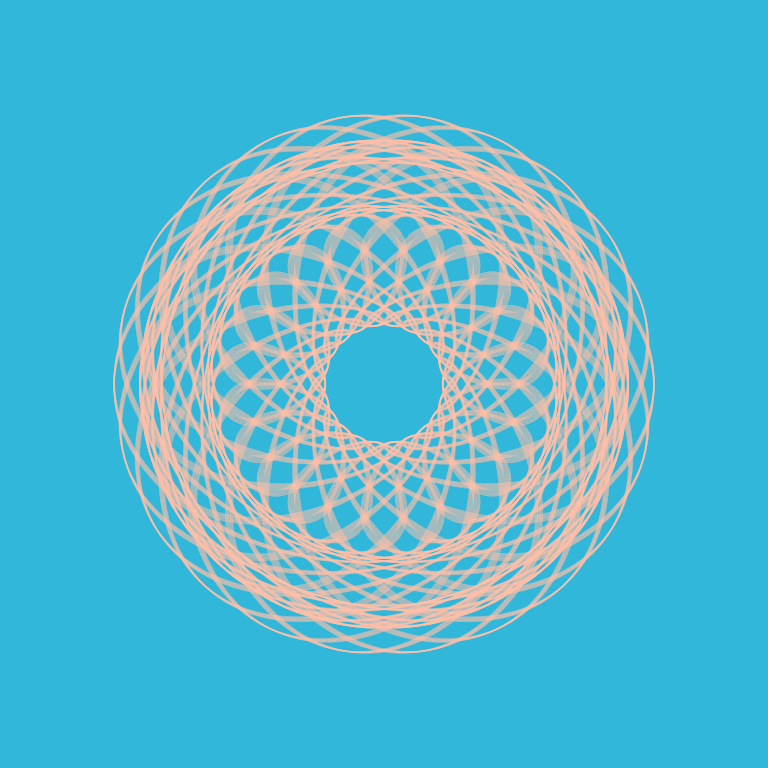
This pattern is drawn by a WebGL 2 fragment shader. Its source:

```glsl
#version 300 es
precision highp float;

#define FOLDS 22.0
#define TURN_RATE (31.0 / 44.0)
#define ARM_MAIN 0.1952
#define ARM_PETAL 0.1248
#define ARM_RIPPLE 0.0315
#define RIPPLE_RATE -2.5
#define STRANDS 5
#define STRAND_STEP 0.0122
#define LINE_HALF 0.00095
#define LINE_ALPHA 0.56
#define SEGMENTS 320

uniform vec2 u_resolution;
out vec4 fragColor;

const float TAU = 6.2831853;
const vec3 WATER = vec3(0.193, 0.718, 0.853);
const vec3 CORAL = vec3(1.0, 0.745, 0.655);

vec2 unitAt(float angle) {
    return vec2(cos(angle), sin(angle));
}

// Three linked rotating arms; two petals complete one phase cycle.
vec2 rosette(float phase) {
    float turn = phase * TURN_RATE;
    return ARM_MAIN * unitAt(turn)
         + ARM_PETAL * unitAt(turn + phase)
         + ARM_RIPPLE * unitAt(turn + RIPPLE_RATE * phase);
}

vec2 rotateBack(vec2 p, float angle) {
    vec2 d = unitAt(angle);
    return vec2(d.x * p.x + d.y * p.y, d.x * p.y - d.y * p.x);
}

// Coverage of one segment without end caps, so joints are counted once.
float segmentCoverage(vec2 p, vec2 a, vec2 b, float pixel) {
    vec2 ab = b - a;
    float along = dot(p - a, ab) / dot(ab, ab);
    if (along < 0.0 || along >= 1.0) return 0.0;
    float gap = length(p - a - ab * along);
    return 1.0 - smoothstep(LINE_HALF - 0.6 * pixel, LINE_HALF + 0.6 * pixel, gap);
}

// Fraction of background left after all translucent strands.
float transmittance(vec2 p, float pixel) {
    float radius = length(p);
    if (radius < 0.065 || radius > 0.365) return 1.0;

    float angle = atan(p.y, p.x);
    float sector = TAU / FOLDS;
    float stepSize = 2.0 * TAU / float(SEGMENTS);
    float clear = 1.0;
    vec2 a = rosette(0.0);

    for (int i = 1; i <= SEGMENTS; i++) {
        vec2 b = rosette(float(i) * stepSize);
        vec2 middle = 0.5 * (a + b);
        float reach = 0.5 * length(b - a) + LINE_HALF + 2.0 * pixel;

        if (abs(radius - length(middle)) < reach) {
            float delta = angle - atan(middle.y, middle.x);
            // Fold every strand of the bundle into the nearest sector.
            for (int j = 0; j < STRANDS; j++) {
                float offset = (float(j) - 0.5 * float(STRANDS - 1)) * STRAND_STEP;
                float spin = offset + sector * floor((delta - offset) / sector + 0.5);
                float ink = segmentCoverage(rotateBack(p, spin), a, b, pixel);
                clear *= 1.0 - LINE_ALPHA * ink;
            }
        }
        a = b;
    }
    return clear;
}

void main() {
    float scale = min(u_resolution.x, u_resolution.y);
    vec2 p = (gl_FragCoord.xy - 0.5 * u_resolution) / scale;
    fragColor = vec4(mix(CORAL, WATER, transmittance(p, 1.0 / scale)), 1.0);
}
```
